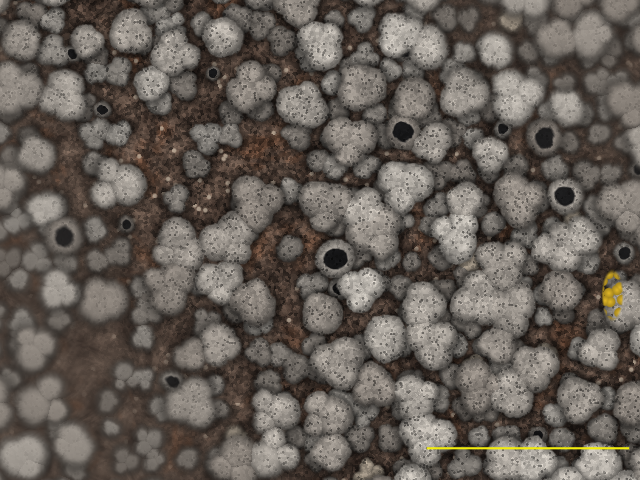
Reproduce this texture procedurally as a Shadertoy shader.

```glsl
const vec3 SOIL_DARK   = vec3(0.17, 0.13, 0.11);
const vec3 SOIL_LIGHT  = vec3(0.41, 0.34, 0.295);
const vec3 RUST        = vec3(0.45, 0.29, 0.20);
const vec3 GREY_DULL   = vec3(0.52, 0.49, 0.46);
const vec3 GREY_PALE   = vec3(0.70, 0.68, 0.65);
const vec3 CREAM       = vec3(0.82, 0.76, 0.68);
const vec3 CUP_BLACK   = vec3(0.09, 0.09, 0.095);
const vec3 HAZE        = vec3(0.42, 0.385, 0.355);
const vec3 YELLOW      = vec3(0.80, 0.65, 0.14);
const vec3 BAR_YELLOW  = vec3(0.95, 0.93, 0.05);
const float BIG_SIZE   = 0.108;  // grid spacing of the large grains
const float SMALL_SIZE = 0.062;  // and of the small ones between them
const float JITTER     = 0.6;
const float CUP_SHARE  = 0.045;
const float CREAM_SHARE = 0.035;
const vec2 CLUSTER     = vec2(1.276, 0.385);

struct Grain { float edge; vec2 local; float id; };

float hash(vec2 p) {
    vec3 q = fract(p.xyx * 0.1031);
    q += dot(q, q.yzx + 33.33);
    return fract((q.x + q.y) * q.z);
}

vec2 hash2(vec2 p) { return vec2(hash(p), hash(p + 57.3)); }

// Cellular noise: distance to the nearest point, and its random value
vec2 cellular(vec2 p) {
    vec2 base = floor(p), best = vec2(9.0, 0.0);
    for (int y = -1; y <= 1; y++)
    for (int x = -1; x <= 1; x++) {
        vec2 cell = base + vec2(x, y);
        float d = length(cell + hash2(cell) - p);
        if (d < best.x) best = vec2(d, hash(cell + 21.7));
    }
    return best;
}

// Layered, warped sines, about -1 to 1
float mottle(vec2 p) {
    float sum = 0.0, amp = 0.5;
    for (int i = 0; i < 5; i++) {
        p = mat2(0.8, 0.6, -0.6, 0.8) * p * 1.8 + 0.7 * sin(p.yx) + 3.1;
        sum += amp * sin(p.x) * cos(p.y);
        amp *= 0.72;
    }
    return sum;
}

// Lower left and upper right lie out of focus
float defocus(vec2 p) {
    float lowerLeft = 1.0 - smoothstep(0.25, 0.78, p.x + 0.6 * p.y);
    float upperRight = 0.8 * smoothstep(1.6, 2.15, p.x + p.y);
    return max(lowerLeft, upperRight);
}

// Chance of a grain: crowded at right, a bare patch left of the middle
float coverage(vec2 p) {
    vec2 bare = (p - vec2(0.47, 0.62)) / vec2(0.22, 0.28);
    return mix(0.74, 0.97, smoothstep(0.6, 0.9, p.x)) - 0.5 * exp(-dot(bare, bare));
}

// Nearest lobe of the scattered three-lobed grains
Grain nearestGrain(vec2 p, float size, float seed) {
    Grain g = Grain(9.0, vec2(0.0), 0.5);
    vec2 base = floor(p / size);
    for (int y = -1; y <= 1; y++)
    for (int x = -2; x <= 1; x++) {
        vec2 cell = base + vec2(x, y), key = cell + seed;
        float id = hash(key);
        vec2 centre = cell + 0.5 + JITTER * (hash2(key + 3.7) - 0.5);
        centre = (centre + vec2(0.5 * mod(cell.y, 2.0), 0.0)) * size;
        if (hash(key + 9.1) > coverage(centre)) continue;
        float spread = id < CUP_SHARE ? 0.02 : mix(0.08, 0.25, hash(key + 6.3));
        float turn = 6.283 * hash(key + 14.9);
        for (int k = 0; k < 3; k++) {
            float angle = turn + 2.1 * float(k);
            float r = size * mix(0.24, 0.40, hash(key + 5.0 + 1.3 * float(k)));
            vec2 d = p - centre - size * spread * vec2(cos(angle), sin(angle));
            float edge = length(d) - r;
            if (edge < g.edge) g = Grain(edge, d / r, id);
        }
    }
    return g;
}

vec3 paintGrains(vec3 col, Grain g, float tone, float specks, float blur) {
    float q = length(g.local), soft = mix(0.0025, 0.013, blur);
    vec3 skin = mix(GREY_DULL, GREY_PALE, fract(g.id * 37.0));
    skin = mix(skin, CREAM, step(1.0 - CREAM_SHARE, g.id)) * tone;
    // Domed shading, lit from above
    skin *= mix(0.58, 1.04, smoothstep(1.05, 0.45, q)) + 0.10 * g.local.y;
    skin *= 1.0 + specks;
    // Black cup with a pale ring
    float cup = step(g.id, CUP_SHARE);
    skin = mix(skin, CUP_BLACK * (1.0 + specks), cup * smoothstep(0.62, 0.50 - 0.2 * blur, q));
    // Contact shadow on the soil, then the grain
    col *= mix(0.56, 1.0, smoothstep(-soft, 0.016 + soft, g.edge));
    return mix(col, skin, smoothstep(soft, -soft, g.edge));
}

void mainImage(out vec4 fragColor, in vec2 fragCoord) {
    vec2 p = fragCoord / iResolution.y;
    float blur = defocus(p), sharp = 1.0 - 0.85 * blur;
    vec2 fine = cellular(p * 170.0), grit = cellular(p * 75.0);
    float rough = mottle(p * 22.0);

    // Soil with rust stains and pale crumbs
    vec3 col = mix(SOIL_DARK, SOIL_LIGHT, clamp(0.52 + 0.45 * rough, 0.0, 1.0));
    col = mix(col, RUST, 0.45 * smoothstep(0.15, 0.9, mottle(p * 9.0 + 4.0)));
    col *= 1.0 + sharp * (0.6 * (fine.y - 0.5) + 0.5 * (grit.y - 0.5));
    float crumb = step(0.95, grit.y) * smoothstep(0.5, 0.2, grit.x);
    col = mix(col, CREAM, 0.65 * sharp * crumb);

    // Small dull grains below large pale ones, with ragged outlines
    vec2 warp = 0.0045 * vec2(rough, mottle(p * 22.0 + 8.0));
    float pits = smoothstep(0.72, 0.95, fine.y) * smoothstep(0.7, 0.3, fine.x);
    float specks = sharp * (0.30 * (fine.y - 0.45) + 0.16 * rough - 0.55 * pits);
    col = paintGrains(col, nearestGrain(p + warp, SMALL_SIZE, 41.0), 0.77, specks, blur);
    col = paintGrains(col, nearestGrain(p + warp, BIG_SIZE, 7.0), 1.0, specks, blur);
    col = mix(col, HAZE, 0.22 * blur);

    // Cluster of yellow beads
    vec2 bead = cellular(p * 48.0);
    float inCluster = smoothstep(1.0, 0.75, length((p - CLUSTER) / vec2(0.024, 0.056)));
    col = mix(col, YELLOW * (1.1 - 0.6 * bead.x), inCluster * smoothstep(0.6, 0.45, bead.x));

    // Measuring bar
    vec2 bar = abs(p - vec2(1.10, 0.066)) - vec2(0.211, 0.0022);
    col = mix(col, BAR_YELLOW, smoothstep(0.0012, -0.0012, max(bar.x, bar.y)));

    fragColor = vec4(clamp(col, 0.0, 1.0), 1.0);
}
```
